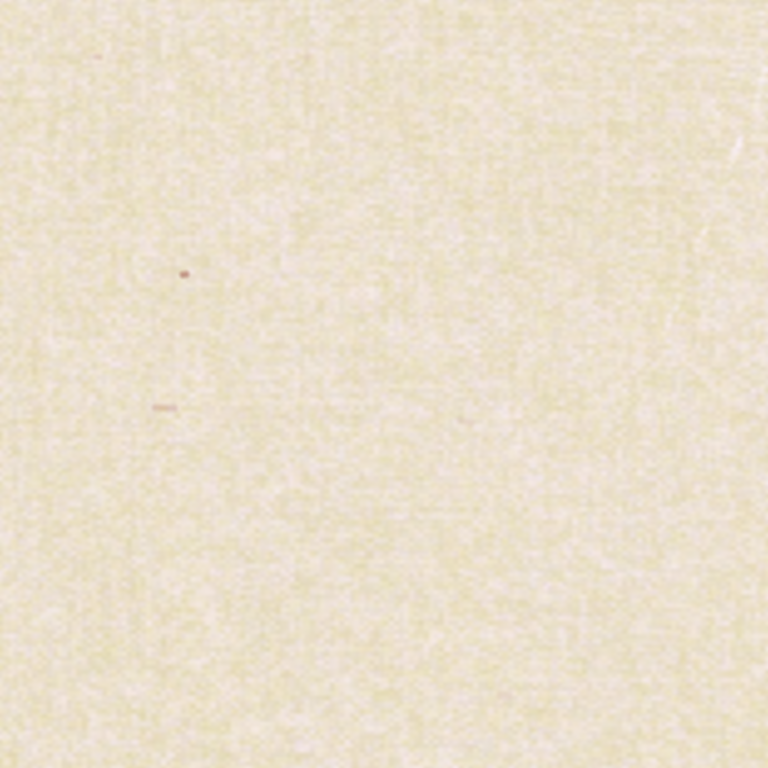
Write a WebGL 2 fragment shader that draws this texture.

```glsl
#version 300 es
precision highp float;
// Cream handmade paper: soft mottled grain, faint woven threads, a few fibres and flecks.

uniform vec2 u_resolution;
out vec4 fragColor;

const vec3 PAPER = vec3(0.924, 0.880, 0.805);
const vec3 WARM_TO_PALE = vec3(0.016, 0.014, 0.070);
const vec3 GREEN_TO_PINK = vec3(0.007, -0.004, 0.005);
const vec3 FLECK_TINT = vec3(0.18, 0.34, 0.30);
const vec3 FIBRE_TINT = vec3(0.030, 0.038, 0.085);
const int FLECKS = 6;
const int FIBRES = 4;

float hash(vec2 cell) {
  return fract(sin(dot(cell, vec2(127.1, 311.7))) * 43758.5453);
}

// Smooth value noise in -1..1
float noise(vec2 p) {
  vec2 cell = floor(p);
  vec2 f = fract(p);
  f = f * f * (3.0 - 2.0 * f);
  float low = mix(hash(cell), hash(cell + vec2(1.0, 0.0)), f.x);
  float high = mix(hash(cell + vec2(0.0, 1.0)), hash(cell + 1.0), f.x);
  return 2.0 * mix(low, high, f.y) - 1.0;
}

mat2 rotation(float angle) {
  float c = cos(angle);
  float s = sin(angle);
  return mat2(c, s, -s, c);
}

// Soft stroke around a centre, along an angle
float stroke(vec2 p, vec2 centre, float angle, float halfLength, float radius) {
  vec2 q = rotation(-angle) * (p - centre);
  q.x -= clamp(q.x, -halfLength, halfLength);
  return 1.0 - smoothstep(0.0, radius, length(q));
}

// Fine lines along both axes, fading in and out in patches
float weave(vec2 p) {
  float upright = noise(p * vec2(135.0, 13.0) + 31.0);
  float level = noise(p * vec2(13.0, 150.0) + 67.0);
  float patchiness = 0.5 + 0.5 * noise(p * 5.0 + 11.0);
  return mix(upright, level, patchiness);
}

// Faint clouds under dominant fine grain, from warm to pale
float mottle(vec2 p) {
  float clouds = 0.15 * noise(p * 7.0 + 3.0) + 0.20 * noise(rotation(0.6) * p * 22.0);
  float tufts = 0.36 * noise(rotation(0.9) * p * 50.0 + 19.0);
  float grain = 0.85 * noise(p * vec2(108.0, 122.0) + 43.0);
  return clouds + tufts + grain;
}

// Short dark flecks, mostly level, each weaker than the one before
float flecks(vec2 p) {
  float cover = 0.0;
  for (int i = 0; i < FLECKS; i++) {
    float id = float(i);
    vec2 centre = vec2(hash(vec2(id, 2.3)), hash(vec2(id, 7.9)));
    float halfLength = 0.002 + 0.032 * fract(id * 0.5) / (1.0 + 0.5 * id);
    float angle = 0.5 * (hash(vec2(id, 5.1)) - 0.5);
    float strength = 0.85 / (1.0 + 1.6 * id);
    cover = max(cover, strength * stroke(p, centre, angle, halfLength, 0.008));
  }
  return cover;
}

// Pale fibre pieces strung along one steep line
float fibres(vec2 p) {
  float cover = 0.0;
  for (int i = 0; i < FIBRES; i++) {
    float id = float(i);
    float along = (id + 0.3 * hash(vec2(id, 13.7))) / float(FIBRES - 1);
    vec2 centre = mix(vec2(0.875, 0.59), vec2(0.98, 0.86), along);
    float angle = 1.2 + 0.25 * (hash(vec2(id, 17.3)) - 0.5);
    cover = max(cover, stroke(p, centre, angle, 0.026, 0.008));
  }
  return cover;
}

void main() {
  vec2 p = gl_FragCoord.xy / min(u_resolution.x, u_resolution.y);

  // Base sheet
  float tone = mottle(p) + 0.32 * weave(p);
  float light = 0.75 * noise(p * vec2(155.0, 175.0) + 83.0) + 0.45 * weave(p + 0.37);
  float blush = noise(p * 72.0 + 57.0);
  vec3 color = PAPER + WARM_TO_PALE * tone + GREEN_TO_PINK * blush + 0.027 * light;

  // Inclusions
  color += FIBRE_TINT * fibres(p) * (0.75 + 0.25 * noise(p * 60.0));
  color -= FLECK_TINT * flecks(p);

  fragColor = vec4(clamp(color, 0.0, 1.0), 1.0);
}
```
